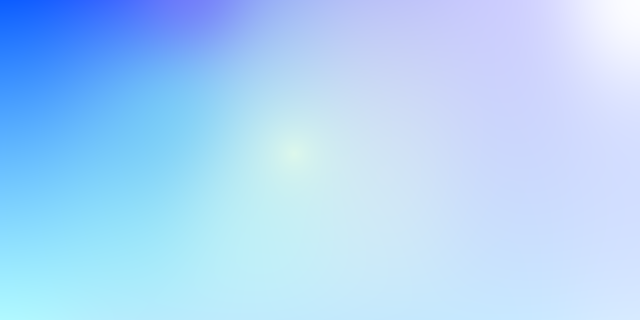
Give the GLSL for this background, as a WebGL 1 fragment shader.

```glsl
precision highp float;

uniform vec2 u_resolution;

// Quadratic curve through three colours, from bottom to top
vec3 ramp(float y, vec3 bottom, vec3 middle, vec3 top) {
  vec3 control = 2.0 * middle - 0.5 * (bottom + top);
  return mix(mix(bottom, control, y), mix(control, top, y), y);
}

// Colour in rgb with its soft horizontal weight in a
vec4 band(float offset, vec3 color) {
  return vec4(color, 1.0) * exp(-62.0 * offset * offset);
}

// Round falloff; radius is in canvas heights
float glow(vec2 p, vec2 center, vec2 radius) {
  vec2 d = (p - center) * vec2(2.0, 1.0) / radius;
  return exp(-dot(d, d));
}

void main() {
  vec2 uv = gl_FragCoord.xy / u_resolution;

  // Vertical ramps blended from left to right
  vec4 blend = band(uv.x, ramp(uv.y,
    vec3(0.69, 0.98, 1.0), vec3(0.39, 0.73, 1.0), vec3(0.03, 0.36, 1.0)));
  blend += band(uv.x - 0.2, ramp(uv.y,
    vec3(0.71, 0.92, 0.99), vec3(0.48, 0.80, 0.98), vec3(0.22, 0.39, 1.0)));
  blend += band(uv.x - 0.4, ramp(uv.y,
    vec3(0.75, 0.92, 0.99), vec3(0.72, 0.91, 0.96), vec3(0.60, 0.71, 0.96)));
  blend += band(uv.x - 0.6, ramp(uv.y,
    vec3(0.77, 0.91, 0.99), vec3(0.82, 0.89, 0.96), vec3(0.74, 0.76, 0.97)));
  blend += band(uv.x - 0.8, ramp(uv.y,
    vec3(0.78, 0.91, 1.0), vec3(0.79, 0.84, 0.99), vec3(0.80, 0.80, 1.0)));
  blend += band(uv.x - 1.0, ramp(uv.y,
    vec3(0.85, 0.92, 1.0), vec3(0.83, 0.87, 1.0), vec3(0.90, 0.92, 1.0)));
  vec3 color = blend.rgb / blend.a;

  // Violet and cyan glows on the left
  color = mix(color, vec3(0.46, 0.45, 0.98),
    0.65 * glow(uv, vec2(0.30, 1.03), vec2(0.18, 0.20)));
  color = mix(color, vec3(0.45, 0.83, 0.97),
    0.50 * glow(uv, vec2(0.27, 0.65), vec2(0.22, 0.20)));

  // Mint heart with a pointed falloff
  float heart = length((uv - vec2(0.46, 0.52)) * vec2(2.0, 1.0));
  color = mix(color, vec3(0.88, 0.98, 0.92), 0.9 * exp(-8.0 * heart));

  // White light in the upper right corner
  color = mix(color, vec3(1.0),
    0.9 * glow(uv, vec2(1.0, 1.0), vec2(0.20, 0.25)));

  gl_FragColor = vec4(color, 1.0);
}
```
